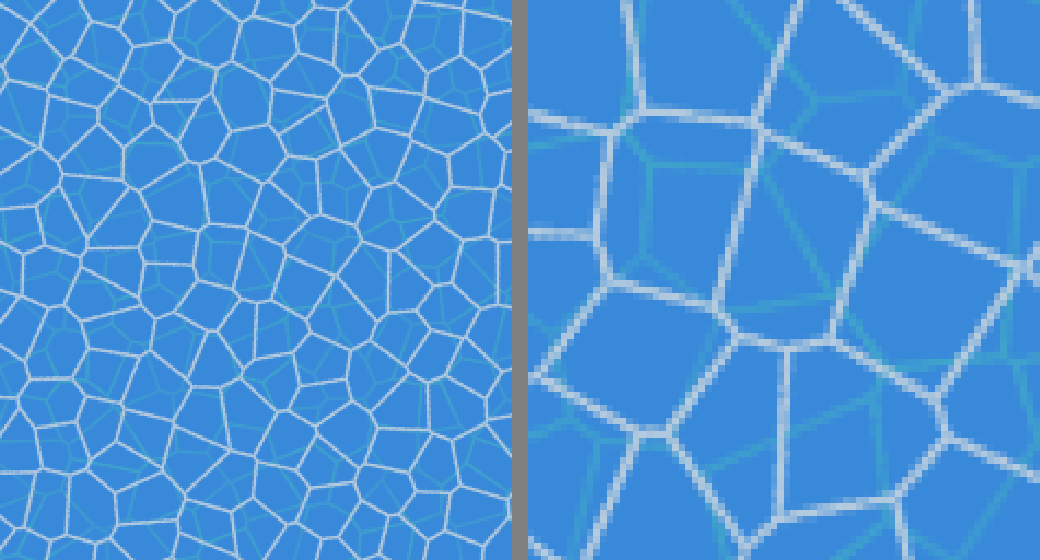
Left, the full canvas; right, a detail of the centre.
This pattern is drawn by a Shadertoy shader. Its source:

```glsl
// Blue water surface with a pale cellular net over a fainter teal one, in small blocks.
#define CELLS 11.4         // cells per canvas height
#define BLOCKS 256.0       // blocks per canvas height
#define JITTER 0.74        // irregularity of the cells
#define FOAM_WIDTH 0.064   // half width of the pale lines, in cells
#define TEAL_WIDTH 0.056   // half width of the teal lines, in cells
#define ROUGHNESS 0.014    // raggedness of the lines, in cells
#define WATER vec3(0.225, 0.538, 0.855)
#define TEAL vec3(0.245, 0.645, 0.795)
#define FOAM vec3(0.71, 0.795, 0.87)

vec2 hash2(vec2 p) {
    vec3 q = fract(p.xyx * vec3(0.1031, 0.1030, 0.0973));
    q += dot(q, q.yzx + 33.33);
    return fract((q.xx + q.yz) * q.zy);
}

vec2 seedPoint(vec2 cell) {
    return 0.5 + JITTER * (hash2(cell + 57.0) - 0.5);
}

// Distance to the nearest border between cellular noise cells
float borderDistance(vec2 p) {
    vec2 cell = floor(p), local = fract(p);
    vec2 nearestCell = vec2(0.0), nearest = vec2(0.0);
    float best = 1e3;
    for (int y = -1; y <= 1; y++)
    for (int x = -1; x <= 1; x++) {
        vec2 offset = vec2(x, y);
        vec2 toSeed = offset + seedPoint(cell + offset) - local;
        float d = dot(toSeed, toSeed);
        if (d < best) {
            best = d;
            nearest = toSeed;
            nearestCell = offset;
        }
    }
    float border = 1e3;
    for (int y = -2; y <= 2; y++)
    for (int x = -2; x <= 2; x++) {
        vec2 offset = nearestCell + vec2(x, y);
        vec2 toSeed = offset + seedPoint(cell + offset) - local;
        vec2 between = toSeed - nearest;
        if (dot(between, between) > 1e-4)
            border = min(border, dot(0.5 * (nearest + toSeed), normalize(between)));
    }
    return border;
}

vec2 rotate(vec2 p, float angle) {
    float c = cos(angle), s = sin(angle);
    return vec2(c * p.x - s * p.y, s * p.x + c * p.y);
}

// Soft line, strongest on the border
float line(float d, float halfWidth) {
    return 1.0 - smoothstep(0.0, halfWidth, d);
}

void mainImage(out vec4 fragColor, in vec2 fragCoord) {
    // Snap to blocks, then measure in cells
    vec2 block = floor(fragCoord / iResolution.y * BLOCKS);
    vec2 p = (block + 0.5) / BLOCKS * CELLS;
    vec2 rough = ROUGHNESS * (hash2(block) - 0.5);

    // Two nets at different angles, the teal one fading in places
    float foam = line(borderDistance(rotate(p, 0.42) + 20.0) + rough.x, FOAM_WIDTH);
    float teal = line(borderDistance(rotate(p, -0.31) + 71.0) + rough.y, TEAL_WIDTH);
    float fade = 0.75 + 0.25 * sin(p.x * 1.7 + sin(p.y * 1.3)) * sin(p.y * 1.9 + 1.0);

    vec3 color = mix(WATER, TEAL, teal * fade);
    color = mix(color, FOAM, foam);
    fragColor = vec4(color, 1.0);
}
```
